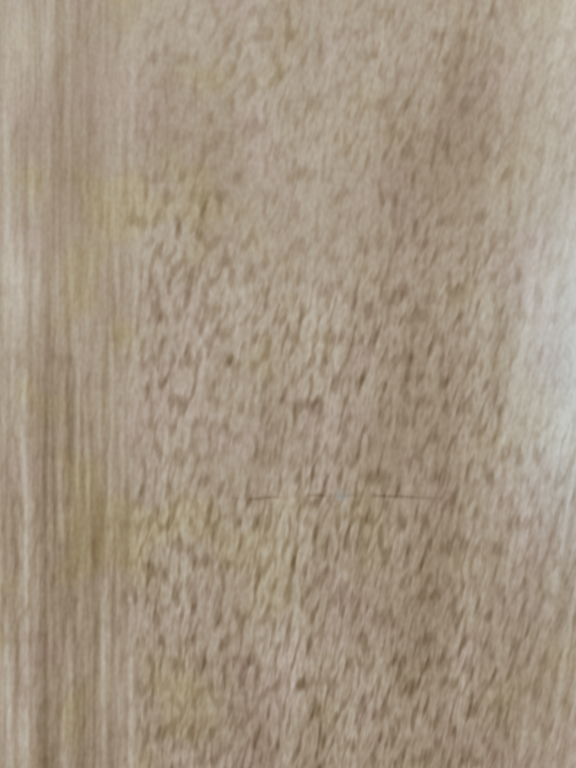
Reproduce this texture procedurally as a WebGL 1 fragment shader.

```glsl
precision highp float;
// Softly focused brown wood: straight streaks at left, short slanted pores, pale sheen at right.
uniform vec2 u_resolution;

const vec3 DARK_WOOD = vec3(0.485, 0.415, 0.330);
const vec3 MID_WOOD = vec3(0.622, 0.560, 0.482);
const vec3 PALE_WOOD = vec3(0.750, 0.720, 0.670);
const vec3 YELLOW_TINT = vec3(0.004, 0.005, -0.032);
const vec3 PINK_TINT = vec3(0.003, -0.005, 0.008);
const vec3 SHEEN_TINT = vec3(-0.025, 0.010, 0.050);
const vec3 CHIP_COLOR = vec3(0.62, 0.61, 0.58);

const float BASE_TONE = 0.50;
const float FAN = 0.20;                     // lean of the grain, growing to the right
const float PORE_LEAN = 0.10;               // extra slant of the single pores
const vec2 PORE_SCALE = vec2(100.0, 33.0);  // cells per canvas height
const vec2 STREAK_SCALE = vec2(88.0, 3.2);
const float PORE_DEPTH = 0.50;
const float STREAK_DEPTH = 0.50;
const float STREAK_EDGE = 0.235;            // share of the width
const float CRACK_HEIGHT = 0.353;
const vec2 CHIP_CENTER = vec2(0.444, 0.355);

float hash(vec2 cell) {
  vec3 q = fract(vec3(cell.xyx) * 0.1031);
  q += dot(q, q.yzx + 33.33);
  return fract((q.x + q.y) * q.z);
}

float slope(vec2 cell, vec2 offset) {
  float angle = 6.2832 * hash(cell);
  return dot(vec2(cos(angle), sin(angle)), offset);
}

// Gradient noise, about -0.7 to 0.7
float noise(vec2 p) {
  vec2 cell = floor(p);
  vec2 f = fract(p);
  vec2 s = f * f * f * (f * (f * 6.0 - 15.0) + 10.0);
  vec2 e = vec2(1.0, 0.0);
  float low = mix(slope(cell, f), slope(cell + e.xy, f - e.xy), s.x);
  float high = mix(slope(cell + e.yx, f - e.yx), slope(cell + e.xx, f - e.xx), s.x);
  return mix(low, high, s.y);
}

float bump(float x, float center, float width) {
  float d = (x - center) / width;
  return exp(-d * d);
}

// Broad light and shade over the board
float boardShade(vec2 uv) {
  float shade = 0.26 * (uv.y - 0.45);
  shade += 0.16 * bump(uv.x, 0.0, 0.07);
  shade += 0.10 * bump(uv.x, 0.225, 0.025);
  shade -= 0.14 * bump(uv.x, 0.74 + 0.05 * uv.y, 0.11);
  shade -= 0.08 * bump(uv.x, 0.10, 0.06);
  shade -= 0.16 * bump(uv.x, 0.085, 0.010) * (1.0 - smoothstep(0.4, 0.8, uv.y));
  shade += 0.24 * smoothstep(0.80, 1.0, uv.x) * smoothstep(0.0, 0.45, uv.y);
  return shade;
}

// Short dark vessels over a finer mottling
float poreShade(vec2 grain) {
  vec2 p = vec2(grain.x - PORE_LEAN * grain.y, grain.y);
  float coarse = smoothstep(-0.05, 0.50, noise(p * PORE_SCALE));
  float slim = smoothstep(0.0, 0.50, noise(p * PORE_SCALE * vec2(1.4, 1.15) + 61.3));
  float fine = noise(p * PORE_SCALE * vec2(1.8, 1.9) + 41.7);
  return 0.35 - 0.75 * coarse - 0.55 * slim - 0.50 * fine;
}

// Long fibres running nearly the full height
float streakShade(vec2 grain) {
  float broad = noise(grain * STREAK_SCALE * vec2(0.42, 0.6) + 5.3);
  float thin = noise(grain * STREAK_SCALE + 11.6);
  float hair = noise(grain * STREAK_SCALE * vec2(1.8, 3.0) + 29.4);
  return 0.45 * broad + 0.80 * thin + 0.55 * hair;
}

void main() {
  vec2 uv = gl_FragCoord.xy / u_resolution;
  vec2 p = gl_FragCoord.xy / u_resolution.y;
  vec2 grain = vec2(p.x * (1.0 - FAN * p.y * smoothstep(0.1, 0.5, uv.x)), p.y);

  // Grain fades toward the blurred top and into the sheen
  float straight = 1.0 - smoothstep(STREAK_EDGE - 0.03, STREAK_EDGE + 0.03, uv.x);
  float sheen = bump(uv.x, 1.04, 0.13) * bump(uv.y, 0.50, 0.24);
  float focus = mix(1.0, 0.55, smoothstep(0.30, 0.95, uv.y)) * (1.0 - 0.45 * sheen);
  float poreAmount = mix(1.0, 0.35, straight) * (1.0 + 0.5 * noise(p * 6.0));
  poreAmount *= 1.0 - 0.35 * smoothstep(0.80, 0.95, uv.x);
  float streakAmount = max(straight, mix(0.35, 0.6, smoothstep(0.75, 0.9, uv.x)));

  float tone = BASE_TONE + boardShade(uv) + 0.36 * sheen;
  tone += 0.17 * noise(grain * vec2(9.0, 3.5) + 3.4);
  tone += 0.14 * noise(grain * vec2(24.0, 6.0) + 7.7);
  tone += focus * PORE_DEPTH * poreAmount * poreShade(grain);
  tone += focus * STREAK_DEPTH * streakAmount * streakShade(grain);
  tone += 0.10 * noise(p * vec2(190.0, 130.0));

  // Thin broken crack across the grain
  float crackLine = CRACK_HEIGHT + 0.005 * noise(vec2(p.x * 26.0, 2.4));
  float crackSpan = smoothstep(0.39, 0.44, uv.x) * (1.0 - smoothstep(0.70, 0.78, uv.x));
  float crackBreaks = smoothstep(-0.25, 0.25, noise(vec2(p.x * 32.0, 8.4)));
  tone -= 0.26 * bump(p.y, crackLine, 0.0025) * crackSpan * crackBreaks;

  // Wood colour with soft yellow and pink blotches
  tone = clamp(tone, -0.15, 1.15);
  vec3 color = tone < 0.5 ? mix(DARK_WOOD, MID_WOOD, tone * 2.0)
                          : mix(MID_WOOD, PALE_WOOD, tone * 2.0 - 1.0);
  float blotch = noise(p * vec2(9.0, 7.0) + 23.4) + 0.4 * noise(p * 21.0 + 4.6);
  float yellowZone = 0.4 + 0.6 * (1.0 - smoothstep(0.2, 0.6, uv.x));
  color += YELLOW_TINT * smoothstep(0.05, 0.45, blotch) * yellowZone;
  color += PINK_TINT * smoothstep(0.05, 0.45, -blotch);
  color += SHEEN_TINT * sheen;

  // Small grey chip on the crack
  vec2 chipOffset = (p - CHIP_CENTER) / vec2(0.013, 0.009);
  float chipRadius = length(chipOffset) + 0.6 * noise(p * 130.0);
  color = mix(color, CHIP_COLOR, 0.65 * (1.0 - smoothstep(0.4, 1.15, chipRadius)));

  gl_FragColor = vec4(clamp(color, 0.0, 1.0), 1.0);
}
```
